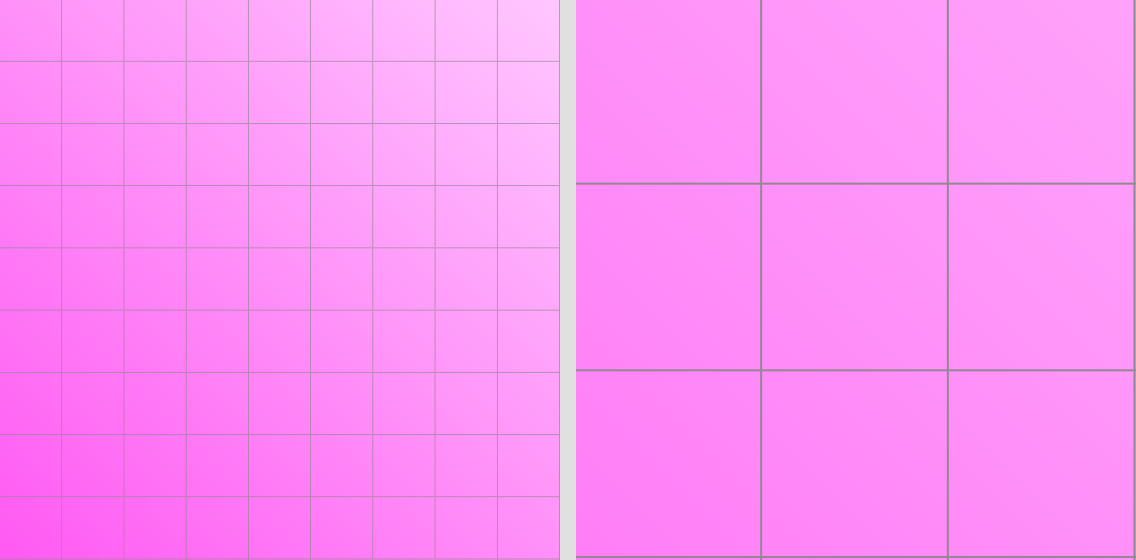
Left: the whole. Right: its middle third, enlarged.
Reproduce this pattern procedurally as a WebGL 1 fragment shader.

```glsl
precision highp float;
// A nine by nine grid of thin grey lines over a diagonal pink gradient.

uniform vec2 u_resolution;

const float CELLS = 9.0;
const float LINE_WIDTH = 0.0012;
// Line centres sit slightly left of and above the cell boundaries.
const vec2 LINE_OFFSET = vec2(-0.0009, 0.0018);
const vec3 DEEP_PINK = vec3(1.0, 0.35, 0.95);
const vec3 PALE_PINK = vec3(1.0, 0.78, 1.0);
const vec3 LINE_GREY = vec3(0.58, 0.53, 0.58);

// Linear blend from the lower left corner to the upper right one.
vec3 diagonalGradient(vec2 uv, vec3 start, vec3 end) {
  return mix(start, end, 0.5 * (uv.x + uv.y));
}

// Distance on each axis to the nearest repeated line.
vec2 gridDistance(vec2 uv, float cells, vec2 offset) {
  vec2 cell = fract((uv - offset) * cells);
  return min(cell, 1.0 - cell) / cells;
}

// Share of a pixel covered by a line of the given width.
vec2 lineCoverage(vec2 distance, float width, vec2 pixel) {
  vec2 left = max(distance - 0.5 * pixel, vec2(-0.5 * width));
  vec2 right = min(distance + 0.5 * pixel, vec2(0.5 * width));
  return clamp((right - left) / pixel, 0.0, 1.0);
}

void main() {
  vec2 uv = gl_FragCoord.xy / u_resolution;
  vec2 pixel = 1.0 / u_resolution;

  vec3 colour = diagonalGradient(uv, DEEP_PINK, PALE_PINK);

  // Grid lines
  vec2 coverage = lineCoverage(gridDistance(uv, CELLS, LINE_OFFSET), LINE_WIDTH, pixel);
  colour = mix(colour, LINE_GREY, max(coverage.x, coverage.y));

  gl_FragColor = vec4(colour, 1.0);
}
```
